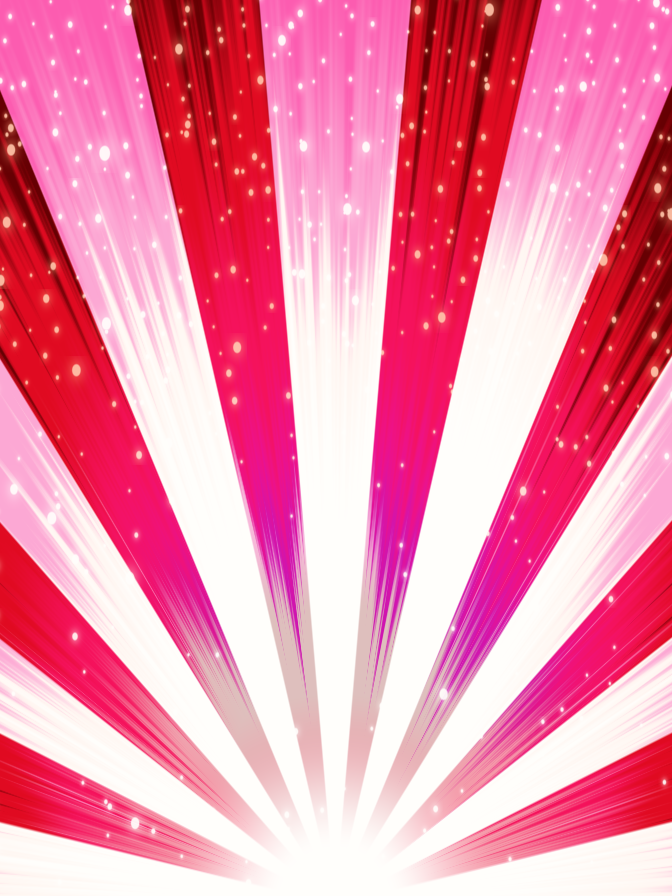
Reproduce this background procedurally as a WebGL 1 fragment shader.

```glsl
precision highp float;
// Sunburst of pink and crimson rays with feathered streaks, sparkles and a white core.

uniform vec2 u_resolution;

#define CENTER vec2(-0.001, -0.009)
#define GLOW_RADIUS 0.20
#define LIGHT_REACH 0.725
#define DARK_START 0.345
#define LIGHT_FEATHER 0.34
#define DARK_FEATHER 0.28
#define SPARKLE_DENSITY 0.58

const float PI = 3.14159;
const vec3 WHITE = vec3(1.0, 0.995, 0.985);
const vec3 CREAM = vec3(1.0, 0.96, 0.94);
const vec3 PALE_PINK = vec3(0.99, 0.66, 0.83);
const vec3 HOT_PINK = vec3(0.99, 0.36, 0.69);
const vec3 LILAC = vec3(0.97, 0.72, 0.85);
const vec3 DUSTY = vec3(0.87, 0.75, 0.74);
const vec3 ROSE = vec3(0.96, 0.60, 0.66);
const vec3 PURPLE = vec3(0.81, 0.08, 0.69);
const vec3 MAGENTA = vec3(0.93, 0.07, 0.54);
const vec3 CRIMSON = vec3(0.96, 0.07, 0.36);
const vec3 RED = vec3(0.88, 0.04, 0.13);
const vec3 MAROON = vec3(0.40, 0.0, 0.01);
const vec3 EMBER = vec3(1.0, 0.62, 0.45);

float hash(float n) {
  return fract(sin(n * 12.989) * 43758.5);
}

float hash2(vec2 cell) {
  return fract(sin(dot(cell, vec2(127.1, 311.7))) * 43758.5);
}

// One row of tapered spikes with random heights.
float spikes(float u) {
  return hash(floor(u)) * (1.0 - abs(2.0 * fract(u) - 1.0));
}

// Layered spikes, centred near zero.
float feather(float u) {
  return 0.5 * spikes(u * 5.0) + 0.3 * spikes(u * 10.0 + 40.3)
       + 0.2 * spikes(u * 21.0 + 90.7) - 0.25;
}

// Pale rays: white near the core, pink beyond a feathered border.
vec3 lightRay(float r, float angle, float ray) {
  float a = abs(angle);
  float reach = max(LIGHT_REACH - 0.5 * a * a, 0.46);
  reach += 0.13 * smoothstep(0.1, 0.25, angle) * (1.0 - smoothstep(0.45, 0.7, angle));
  float d = r - reach - LIGHT_FEATHER * feather(ray);
  vec3 pink = mix(PALE_PINK, HOT_PINK, smoothstep(0.74, 1.06, r + 0.3 * feather(ray + 31.0)));
  vec3 pale = mix(WHITE, CREAM, smoothstep(-0.25, 0.0, d));
  return mix(pale, pink, smoothstep(-0.07, 0.08, d));
}

// Deep rays: dusty root, purple tips, then crimson to maroon outside.
vec3 darkRay(float r, float angle, float ray) {
  float a = abs(angle);
  float streak = feather(ray + 17.0);
  float start = DARK_START - 0.08 * a;
  float end = 1.12 - 0.5 * a;
  float t = (r - start) / (end - start) + 0.25 * streak;

  float warmth = smoothstep(0.45, 0.85, a - 0.18 * sign(angle));
  vec3 color = mix(mix(PURPLE, MAGENTA, smoothstep(0.05, 0.24, t)), CRIMSON, warmth);
  color = mix(color, CRIMSON, smoothstep(0.18, 0.42, t));
  color = mix(color, RED, smoothstep(0.42, 0.74, t + 0.2 * warmth));
  float gloom = (angle - 0.5) / 0.13;
  float shade = t + 0.8 * feather(ray * 1.3 + 55.0) + 0.2 * exp(-gloom * gloom);
  color = mix(color, MAROON, smoothstep(0.7, 1.14, shade));

  // Thin pale lines running along the ray
  float line = smoothstep(0.5, 0.95, spikes(ray * 11.0 + 7.4));
  line *= smoothstep(0.2, 0.45, a) * (1.0 - smoothstep(0.2, 0.7, t));
  color = mix(color, PALE_PINK, 0.65 * line);

  // The two innermost rays narrow to a tongue
  float side = abs(ray) - 1.0;
  float taper = side < 0.0 ? 0.5 : (ray < 0.0 ? 0.85 : 0.15);
  taper *= side * side * step(side, 1.0);
  float d = r - start - taper + DARK_FEATHER * streak;
  float softness = 0.05 + 0.05 * a;
  vec3 root = mix(DUSTY, ROSE, max(smoothstep(0.4, 0.9, a), 0.5 - smoothstep(0.15, 0.32, r)));
  root = mix(root, LILAC, smoothstep(0.32, 0.42, r));
  return mix(root, color, smoothstep(-softness, softness, d));
}

// Scattered dots, denser away from the core; x is the dot, y its halo.
vec2 sparkles(vec2 p, float size, float seed) {
  vec2 cell = floor(p / size);
  vec2 key = cell + seed;
  vec2 offset = 0.6 * (vec2(hash2(key), hash2(key + 9.3)) - 0.5);
  float pick = hash2(key + 23.1);
  float radius = size * mix(0.045, 0.11, pow(hash2(key + 41.7), 3.0));
  float density = SPARKLE_DENSITY * mix(0.28, 1.0, smoothstep(0.4, 0.8, length(cell + 0.5) * size));
  float d = length((p - (cell + 0.5 + offset) * size) * vec2(1.2, 0.85));
  float pixel = 1.0 / u_resolution.y;
  float dotMask = 1.0 - smoothstep(radius - pixel, radius + pixel, d);
  return step(pick, density) * vec2(dotMask, 0.4 * exp(-d * d / (4.0 * radius * radius)));
}

void main() {
  vec2 p = (gl_FragCoord.xy - vec2(0.5 * u_resolution.x, 0.0)) / u_resolution.y - CENTER;
  float r = length(p);
  float angle = atan(p.x, p.y);

  // Ray index: even is light, odd is dark; rays widen toward the horizon
  float ray = angle * (6.5 - 0.489 * angle * angle);
  float bias = 0.14 * (1.0 - smoothstep(0.25, 0.45, abs(angle)));
  float edge = (cos(PI * ray) + bias) * r / (6.5 * PI);
  float pixel = 1.0 / u_resolution.y;
  float light = smoothstep(-pixel, pixel, edge);
  vec3 color = mix(darkRay(r, angle, ray), lightRay(r, angle, ray), light);

  // Sparkles, warm on the outer dark rays
  vec2 glints = vec2(0.0);
  for (int i = 0; i < 3; i++) {
    float layer = float(i);
    glints = max(glints, sparkles(p, 0.030 + 0.019 * layer, 13.0 * layer + 3.0));
  }
  vec3 glint = mix(EMBER, WHITE, max(light, 1.0 - smoothstep(0.35, 0.7, r)));
  color = mix(color, glint, glints.y);
  color = mix(color, mix(glint, WHITE, 0.4), 0.9 * glints.x);

  // White core
  color = mix(color, WHITE, 1.0 - smoothstep(0.06, GLOW_RADIUS, r));
  gl_FragColor = vec4(color, 1.0);
}
```
